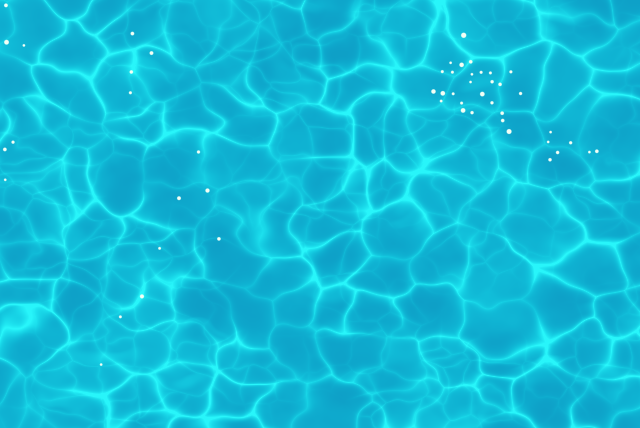
Reproduce this texture procedurally as a Shadertoy shader.

```glsl
// Sunlit turquoise pool water: a web of curved caustic lines with small white glints.
#define CELLS 8.6          // caustic cells per canvas height
#define WARP 0.42          // bending of the caustic lines
#define CORE_LIGHT 0.68    // brightness of the thin lines
#define CORE_FALLOFF 21.0  // sharpness of the thin lines
#define GLOW_LIGHT 0.19    // soft light around the lines
#define GLOW_FALLOFF 9.0
#define FINE_LIGHT 0.26    // fainter second web
#define GLINT_CELLS 44.0   // glint grid cells per canvas height
#define GLINT_SHARE 0.5    // density of glints inside a cluster
#define DEEP vec3(0.055, 0.625, 0.78)
#define BRIGHT vec3(0.155, 0.96, 0.98)
#define GLINT vec3(0.95, 1.0, 0.96)

float hash(vec2 p) {
    return fract(sin(dot(p, vec2(127.1, 311.7))) * 43758.5);
}

vec2 hash2(vec2 p) {
    return vec2(hash(p), hash(p + 57.3));
}

float noise(vec2 p) {
    vec2 i = floor(p), f = fract(p);
    f = f * f * (3.0 - 2.0 * f);
    return mix(mix(hash(i), hash(i + vec2(1, 0)), f.x),
               mix(hash(i + vec2(0, 1)), hash(i + vec2(1, 1)), f.x), f.y);
}

float fbm(vec2 p) {
    float sum = 0.0, amp = 0.53;
    for (int i = 0; i < 4; i++) {
        sum += amp * noise(p);
        p = mat2(1.6, 1.2, -1.2, 1.6) * p + 7.7;
        amp *= 0.5;
    }
    return sum;
}

vec2 bend(vec2 p) {
    vec2 wide = vec2(noise(p * 0.9 + 3.1), noise(p * 0.9 + 41.7)) - 0.5;
    vec2 tight = vec2(noise(p * 2.6 + 13.9), noise(p * 2.6 + 71.3)) - 0.5;
    return p + WARP * (2.0 * wide + 0.55 * tight);
}

// x: distance to the nearest cell border, y: distance to the nearest junction
vec2 web(vec2 p) {
    vec2 cell = floor(p);
    vec3 near = vec3(9.0);
    for (int y = -1; y <= 1; y++)
    for (int x = -1; x <= 1; x++) {
        vec2 id = cell + vec2(x, y);
        float d = length(id + 0.05 + 0.9 * hash2(id) - p);
        if (d < near.x) near = vec3(d, near.xy);
        else if (d < near.y) near = vec3(near.x, d, near.y);
        else near.z = min(near.z, d);
    }
    return 0.5 * (near.yz - near.x);
}

// Round glints gathered in clusters, mostly toward the top
float glints(vec2 uv) {
    vec2 g = uv * GLINT_CELLS, id = floor(g);
    vec2 center = id / GLINT_CELLS;
    float cluster = smoothstep(0.6, 0.88, noise(center * 6.5 + 19.0));
    float chance = GLINT_SHARE * cluster * smoothstep(0.38, 0.85, center.y);
    float radius = mix(0.13, 0.27, pow(hash(id + 5.5), 2.0));
    float d = length(fract(g) - mix(vec2(0.32), vec2(0.68), hash2(id + 9.2)));
    float dot_ = 1.0 - smoothstep(radius - 0.08, radius + 0.08, d);
    return dot_ * step(hash(id + 31.4), chance);
}

void mainImage(out vec4 fragColor, in vec2 fragCoord) {
    vec2 uv = fragCoord / iResolution.y;
    vec2 p = uv * CELLS * vec2(0.93, 1.07);

    // Soft blotches in the depth
    float light = 0.24 * smoothstep(0.22, 0.82, fbm(p * 0.75 + 20.0));
    light += 0.05 * (noise(p * vec2(2.2, 3.0)) - 0.5);

    // Main web, with lines that fade in and out and flare at junctions
    vec2 edge = web(bend(p));
    float strength = mix(0.22, 1.0, smoothstep(0.15, 0.8, noise(p * 1.1 + 8.0)));
    light += strength * CORE_LIGHT * exp(-edge.x * CORE_FALLOFF);
    light += mix(0.6, 1.2, strength) * GLOW_LIGHT * exp(-edge.x * GLOW_FALLOFF);
    light += 0.35 * strength * exp(-edge.y * 16.0);

    // Fine web, patchy and denser toward the bottom
    vec2 fine = web(bend(p * 1.55 + 33.0));
    float patches = smoothstep(0.3, 0.8, noise(p * 0.8 + 50.0) + 0.2 * (1.0 - uv.y));
    light += FINE_LIGHT * patches * exp(-fine.x * 15.0);

    // Flat bright streaks of rippled light
    float streak = smoothstep(0.68, 0.95, noise(bend(p) * vec2(0.9, 2.6) + 90.0));
    light += 0.2 * streak * smoothstep(0.4, 0.75, noise(p * 0.7 + 64.0));

    // Red rises late, so mid tones stay saturated
    light = clamp(light, 0.0, 1.0);
    vec3 color = mix(DEEP, BRIGHT, vec3(light * light, light, light));
    color = mix(color, GLINT, glints(uv));
    fragColor = vec4(color, 1.0);
}
```
